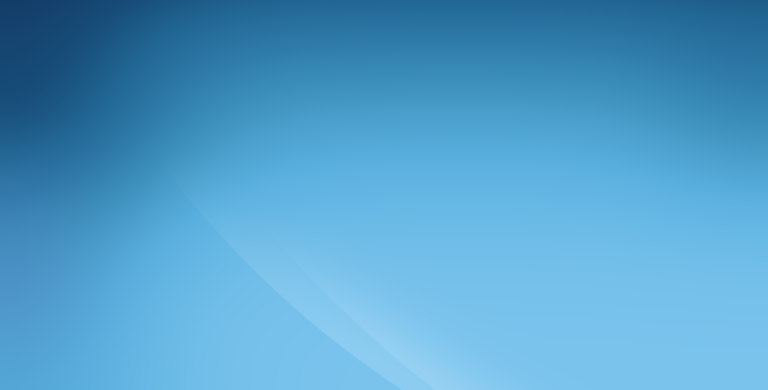
A Shadertoy shader for this background:

```glsl
const vec3 BLUES[7] = vec3[7](
    vec3(0.07, 0.23, 0.40), vec3(0.09, 0.30, 0.47), vec3(0.13, 0.40, 0.58),
    vec3(0.18, 0.48, 0.66), vec3(0.25, 0.58, 0.75), vec3(0.35, 0.69, 0.87),
    vec3(0.475, 0.765, 0.93));
const vec3 SHEEN = vec3(0.91, 0.97, 1.0);
const vec3 HAZE = vec3(0.30, 0.50, 0.74);

float bell(float offset, float width) {
    float k = offset / width;
    return exp(-k * k);
}

// Blends neighbouring blues; level runs from 0 (deep) to 6 (pale).
vec3 blueRamp(float level) {
    float t = clamp(level, 0.0, 5.999);
    int i = int(t);
    return mix(BLUES[i], BLUES[i + 1], fract(t));
}

// Light level of the sky, with depth measured down from the top edge.
float skyLevel(float x, float depth) {
    float vertical = 6.0 - 4.0 * pow(max(1.0 - depth, 0.0), 2.6);
    float leftShade = (1.2 + 2.0 * bell(depth - 0.3, 0.29)) * bell(x, 0.22);
    float rightShade = 0.8 * bell(1.0 - x, 0.16) * bell(depth - 0.25, 0.3);
    return vertical - leftShade - rightShade;
}

// Glow that starts sharply on an arc and fades towards its centre.
float arcGlow(vec2 p, vec2 centre, float radius, float fade, float edge) {
    float inside = radius - length(p - centre);
    float rim = smoothstep(-edge, edge, inside);
    return rim * bell(max(inside, 0.0), fade);
}

void mainImage(out vec4 fragColor, in vec2 fragCoord) {
    vec2 uv = fragCoord / iResolution.xy;
    vec2 p = fragCoord / iResolution.y;
    float pixel = 1.0 / iResolution.y;

    // Sky gradient with a faint haze at the lower left
    vec3 color = blueRamp(skyLevel(uv.x, 1.0 - uv.y));
    color = mix(color, HAZE, 0.4 * bell(uv.x, 0.13) * bell(uv.y - 0.3, 0.25));

    // Two curved sheets of light, stronger towards the bottom
    float outer = arcGlow(p, vec2(2.374, 2.051), 2.451, 0.13, pixel);
    float inner = arcGlow(p, vec2(2.949, 2.362), 2.990, 0.11, 1.5 * pixel);
    outer *= 0.18 * (1.0 - smoothstep(0.05, 0.66, uv.y));
    inner *= 0.11 * (1.0 - smoothstep(0.08, 0.48, uv.y));
    color = mix(color, SHEEN, outer + inner);

    fragColor = vec4(color, 1.0);
}
```
